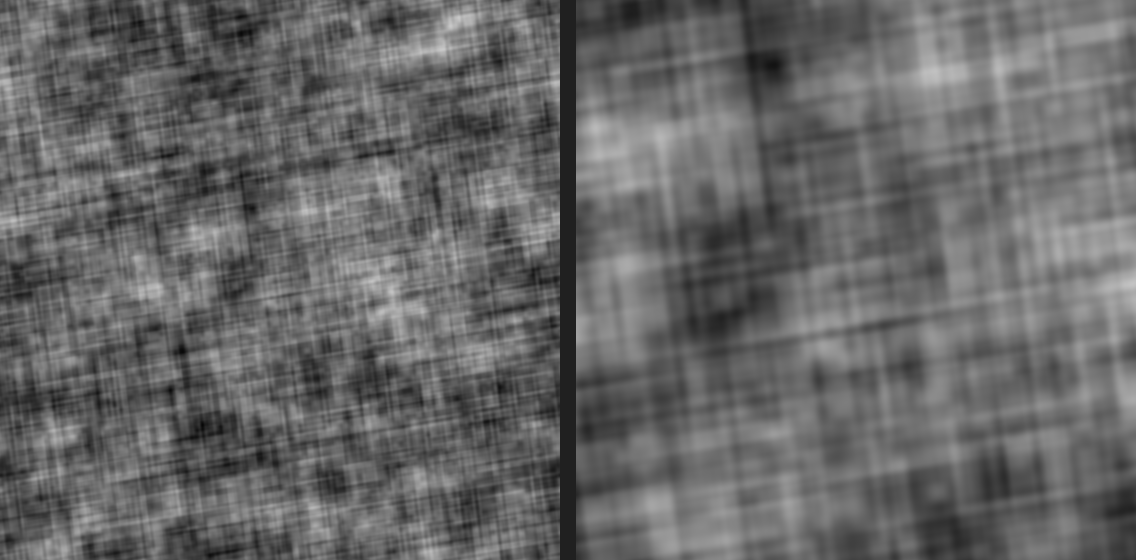
Left, the full canvas; right, a detail of the centre.
Write a Shadertoy shader that draws this texture.

```glsl
float hash(ivec2 cell, int seed) {
    uvec2 q = uvec2(cell) * uvec2(1597, 3571) + uint(seed) * 7919u;
    uint h = (q.x ^ (q.y << 9)) * 747796405u + q.y;
    h = (h ^ (h >> 15)) * 277803737u;
    h = (h ^ (h >> 13)) * 668265263u;
    return float((h ^ (h >> 16)) & 65535u) / 32767.5 - 1.0;
}

// Names a tilted cell by its canvas position, wrapped in whole numbers
float cellValue(ivec2 c, int slope, ivec2 split, int seed) {
    int period = (slope * slope + 1) * split.x * split.y;
    ivec2 along = c * split.yx;
    ivec2 place = ivec2(slope * along.x - along.y, along.x + slope * along.y);
    return hash((place + 4 * period) % period, seed);
}

// Smooth noise from -1 to 1 on a grid rising by 1 / slope, tiling the canvas
float weave(vec2 uv, int slope, ivec2 split, int seed) {
    float s = float(slope);
    vec2 p = vec2(s * uv.x + uv.y, s * uv.y - uv.x) * vec2(split);
    ivec2 c = ivec2(floor(p));
    vec2 f = smoothstep(0.0, 1.0, fract(p));
    float a = cellValue(c, slope, split, seed);
    float b = cellValue(c + ivec2(1, 0), slope, split, seed);
    float d = cellValue(c + ivec2(0, 1), slope, split, seed);
    float e = cellValue(c + ivec2(1, 1), slope, split, seed);
    return mix(mix(a, b, f.x), mix(d, e, f.x), f.y);
}

void mainImage(out vec4 fragColor, in vec2 fragCoord) {
    vec2 uv = fragCoord / iResolution.xy;

    // Cloudy blotches, coarse to fine
    float grey = 0.395;
    grey += 0.075 * weave(uv, 4, ivec2(1, 1), 1);
    grey += 0.095 * weave(uv, 5, ivec2(2, 2), 2);
    grey += 0.095 * weave(uv, 6, ivec2(3, 3), 3);
    grey += 0.090 * weave(uv, 5, ivec2(6, 6), 4);
    grey += 0.070 * weave(uv, 6, ivec2(9, 10), 5);
    grey += 0.050 * weave(uv, 7, ivec2(14, 15), 6);

    // Long threads, rising slightly to the right
    grey += 0.060 * weave(uv, 5, ivec2(1, 9), 7);
    grey += 0.065 * weave(uv, 5, ivec2(1, 19), 8);
    grey += 0.060 * weave(uv, 6, ivec2(2, 31), 9);

    // Shorter cross threads
    grey += 0.055 * weave(uv, 6, ivec2(15, 1), 10);
    grey += 0.060 * weave(uv, 8, ivec2(23, 2), 11);

    fragColor = vec4(vec3(clamp(grey, 0.0, 1.0)), 1.0);
}
```
